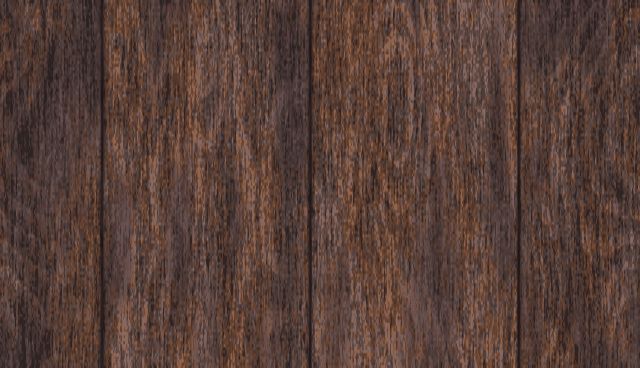
A WebGL 2 fragment shader for this texture:

```glsl
#version 300 es
precision highp float;
// Dark stained wooden boards standing side by side, split by narrow grooves.
// Stretched value noise gives fibres, streaks and bluish stains; contour lines
// of a smooth noise field give the growth rings. Each board has its own tone.

uniform vec2 u_resolution;
out vec4 outColor;

const float BOARD_WIDTH = 0.3255;   // canvas width = 1
const float FIRST_GROOVE = 0.1595;
const float GROOVE_HALF = 0.0019;

const vec3 CHARCOAL = vec3(0.19, 0.135, 0.135);
const vec3 UMBER    = vec3(0.32, 0.215, 0.17);
const vec3 CHESTNUT = vec3(0.42, 0.275, 0.20);
const vec3 TAN      = vec3(0.57, 0.395, 0.305);
const vec3 SLATE    = vec3(0.25, 0.195, 0.205);
const vec3 GROOVE   = vec3(0.13, 0.095, 0.11);
const vec3 GREY_TINT = vec3(1.20, 0.95, 0.92);
const vec3 LUMA = vec3(0.299, 0.587, 0.114);

float hash(vec2 p) {
    vec3 q = fract(vec3(p.xyx) * 0.1031);
    q += dot(q, q.yzx + 33.33);
    return fract((q.x + q.y) * q.z);
}

float noise(vec2 p) {
    vec2 cell = floor(p);
    vec2 f = fract(p);
    f = f * f * (3.0 - 2.0 * f);
    float low = mix(hash(cell), hash(cell + vec2(1, 0)), f.x);
    float high = mix(hash(cell + vec2(0, 1)), hash(cell + vec2(1, 1)), f.x);
    return mix(low, high, f.y);
}

float fbm(vec2 p, int octaves) {
    float sum = 0.0, weight = 0.5, total = 0.0;
    for (int i = 0; i < octaves; i++) {
        sum += weight * noise(p);
        total += weight;
        weight *= 0.5;
        p = p * 2.03 + vec2(17.3, 9.1);
    }
    return sum / total;
}

// Ring edges: slow rise, quick smooth fall along the contours of a field
float ringLines(vec2 p, float count) {
    float field = fbm(p * vec2(7.0, 1.9), 2) * count;
    field += 0.22 * noise(p * vec2(120.0, 36.0));
    float phase = fract(field);
    return smoothstep(0.3, 0.88, phase) * (1.0 - smoothstep(0.88, 1.0, phase));
}

// Fine dark pores, drawn out along the grain
float pores(vec2 p) {
    return smoothstep(0.68, 0.86, noise(p * vec2(370.0, 42.0)));
}

vec3 woodRamp(float t) {
    vec3 c = mix(CHARCOAL, UMBER, smoothstep(0.0, 0.36, t));
    c = mix(c, CHESTNUT, smoothstep(0.32, 0.68, t));
    return mix(c, TAN, smoothstep(0.62, 1.0, t));
}

vec3 boardColor(vec2 p, float brightness) {
    // Grain wanders a little sideways along the board
    p.x += 0.012 * (fbm(p * vec2(5.0, 4.0), 2) - 0.5);
    float fibre = noise(p * vec2(430.0, 26.0));
    float speck = noise(p * vec2(520.0, 210.0));
    float streak = fbm(p * vec2(60.0, 3.5), 3);
    float cloud = fbm(p * vec2(9.0, 3.0), 3);
    float rings = ringLines(p, 13.0);
    float ringArea = smoothstep(0.3, 0.6, noise(p * vec2(8.0, 2.0) + 41.0));

    float t = 0.54 + 0.26 * (brightness - 0.55);
    t += 0.62 * (fibre - 0.5) + 0.62 * (speck - 0.5);
    t += 0.46 * (streak - 0.5) + 0.58 * (cloud - 0.5);
    t += 0.26 * ringArea * (rings - 0.35) - 0.26 * pores(p);
    vec3 color = woodRamp(t);

    // Bluish stain soaked into ragged vertical patches
    float soak = fbm(p * vec2(23.0, 4.6) + 73.0, 4);
    soak += 0.20 * (fibre - 0.5) + 0.16 * (speck - 0.5);
    float stain = smoothstep(0.48, 0.72, soak + 0.10 * (0.6 - brightness));
    vec3 stained = SLATE * (0.62 + 0.85 * clamp(t, 0.0, 1.0));
    color = mix(color, stained, 0.8 * stain);

    // Dull greyish film over part of the fibres
    float film = noise(p * vec2(260.0, 90.0) + 19.0);
    film = smoothstep(0.35, 0.65, 0.6 * film + 0.4 * noise(p * vec2(30.0, 7.0)));
    return mix(color, dot(color, LUMA) * GREY_TINT, 0.85 * film);
}

void main() {
    vec2 p = gl_FragCoord.xy / u_resolution.x;
    float pixel = 1.0 / u_resolution.x;

    // Board index and distance to the nearest groove
    float across = (p.x - FIRST_GROOVE) / BOARD_WIDTH;
    float board = floor(across);
    float edge = (0.5 - abs(fract(across) - 0.5)) * BOARD_WIDTH;

    // Tone steps darker on both sides of the lightest board
    float brightness = 1.0 - 0.45 * abs(mod(board + 1.0, 4.0) - 2.0);
    vec2 grain = p + vec2(7.37, 3.19) * (board + 3.0);
    vec3 color = boardColor(grain, brightness);

    // Rounded shoulders, then the groove itself
    color *= mix(0.75, 1.0, smoothstep(GROOVE_HALF, 0.007, edge));
    float groove = 1.0 - smoothstep(GROOVE_HALF - pixel, GROOVE_HALF + pixel, edge);
    vec3 grooveColor = GROOVE * (0.75 + 0.6 * noise(p * vec2(180.0, 40.0)));
    outColor = vec4(mix(color, grooveColor, groove), 1.0);
}
```
